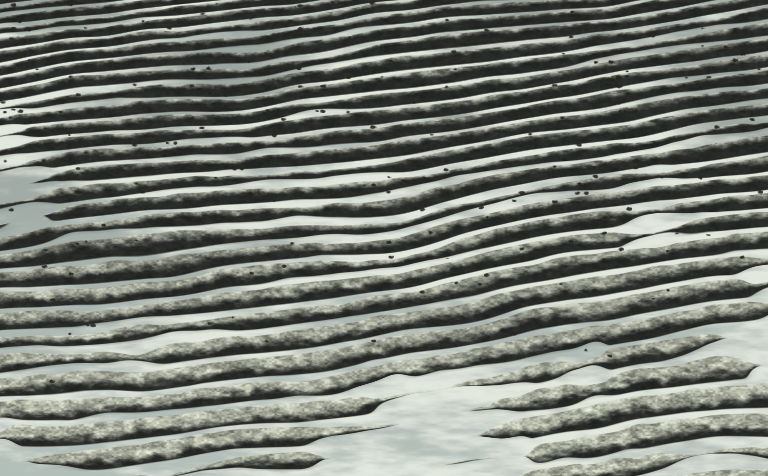
Give the GLSL for this texture, as a WebGL 1 fragment shader.

```glsl
precision highp float;
// Wet tidal sand ripples seen at a slant against the light.
// A logarithmic phase packs the ridges closer with distance; noise along each
// ridge sets its width, so ridges taper and break between pools of bright water.
uniform vec2 u_resolution;

#define TILT 0.14
#define NEAR_SPACING 0.057
#define SPACING_FALLOFF 0.036
#define BEND 0.085
#define RIDGE_WIDTH 0.86
#define POOL_AMOUNT 0.62
#define GRAIN 0.17
#define DEBRIS_CELLS 58.0
#define SHADOW_COLOR vec3(0.145, 0.155, 0.145)
#define SAND_COLOR vec3(0.65, 0.665, 0.605)
#define WATER_COLOR vec3(0.70, 0.745, 0.725)
#define GLINT_COLOR vec3(0.89, 0.91, 0.87)

float hash(vec2 p) {
  return fract(sin(dot(p, vec2(127.1, 311.7))) * 43758.5453);
}

float noise(vec2 p) {
  vec2 i = floor(p), f = fract(p);
  f = f * f * (3.0 - 2.0 * f);
  return mix(mix(hash(i), hash(i + vec2(1.0, 0.0)), f.x),
             mix(hash(i + vec2(0.0, 1.0)), hash(i + 1.0), f.x), f.y);
}

float fbm(vec2 p) {
  float sum = 0.0, amp = 0.5;
  for (int i = 0; i < 4; i++) {
    sum += amp * noise(p);
    p = p * 2.03 + 17.3;
    amp *= 0.5;
  }
  return sum / 0.9375;
}

// Coverage of small dark clumps, gathered in patches on the far half.
float debris(vec2 p, float px) {
  vec2 g = p * DEBRIS_CELLS, cell = floor(g);
  float patchiness = noise(cell * 0.11 + 5.0) * smoothstep(0.1, 0.7, p.y);
  float present = step(1.0 - 0.16 * patchiness, hash(cell + 3.7));
  vec2 center = 0.3 + 0.4 * vec2(hash(cell + 9.1), hash(cell + 21.4));
  vec2 d = (fract(g) - center) * vec2(0.8, 1.3);
  float radius = 0.12 + 0.16 * hash(cell + 33.0) + 0.16 * (noise(p * 260.0) - 0.5);
  float aa = px * DEBRIS_CELLS;
  return present * smoothstep(aa, -aa, length(d) - radius);
}

void main() {
  float px = 1.0 / u_resolution.y;
  vec2 p = gl_FragCoord.xy * px;
  float far = smoothstep(0.05, 0.85, p.y);

  // Bent, tilted coordinate across the ridges and its perspective phase
  float across = p.y - TILT * p.x;
  across += BEND * (fbm(p * vec2(1.5, 2.3) + 4.0) - 0.5);
  across += 0.013 * (1.0 - 0.5 * far) * (noise(p * vec2(6.0, 10.0)) - 0.5);
  float spacing = max(NEAR_SPACING - SPACING_FALLOFF * across, 0.012);
  float phase = -log(spacing) / SPACING_FALLOFF;
  float id = floor(phase), t = fract(phase);
  float aa = 0.8 * px / spacing;

  // Width of this ridge: long swells, short lumps, and gaps at the pools
  float along = p.x * mix(3.6, 3.0, far);
  float swell = noise(vec2(along + hash(vec2(id, 2.0)) * 40.0, id * 7.31));
  float lump = noise(vec2(along * 4.0, id * 3.17 + 8.0));
  float pool = smoothstep(0.56, 0.78, fbm(p * vec2(2.2, 3.0) + 11.0));
  float width = 0.75 * swell + 0.25 * lump + 0.1 * far - POOL_AMOUNT * pool;
  width = RIDGE_WIDTH * smoothstep(0.04, 0.56, width);
  float wobble = 0.12 * (noise(vec2(p.x * 24.0, id * 5.3)) - 0.5);
  float low = 0.5 - 0.5 * width + wobble * (1.0 - width);
  float high = low + width * (0.93 + wobble);
  float ridge = smoothstep(-aa, aa, t - low) * smoothstep(-aa, aa, high - t);
  ridge *= smoothstep(0.0, 0.16, width);

  // Water: broad sky sheen, fine streaks, dark reflection below each ridge
  float sheen = fbm(p * vec2(2.5, 7.0) + 30.0);
  float streak = fbm(p * vec2(22.0, 85.0));
  vec3 water = mix(WATER_COLOR, GLINT_COLOR,
                   smoothstep(0.3, 0.68, sheen + 0.35 * (streak - 0.5)));
  water *= 1.0 - 0.13 * far * smoothstep(0.6, 0.35, sheen);
  water *= 1.0 - 0.22 * smoothstep(0.25 * low, low, t) * step(t, 0.5) * width;

  // Ridge: shaded front face, rough lit back, bright wet rim
  float s = clamp((t - low) / max(high - low, 0.02), 0.0, 1.0);
  float rough = fbm(p * vec2(48.0, 95.0));
  float grain = noise(p * vec2(190.0, 270.0)) - 0.5;
  float shadeEdge = mix(0.36, 0.79, far) + 0.3 * (lump - 0.5);
  float lit = smoothstep(shadeEdge - 0.24, shadeEdge + 0.26, s + 0.42 * (rough - 0.5));
  vec3 sand = SAND_COLOR * mix(1.04, 0.78, far);
  sand *= 1.0 + 2.0 * GRAIN * grain + 0.7 * (rough - 0.5);
  vec3 shadow = SHADOW_COLOR * (1.0 + 0.5 * (rough - 0.4) + GRAIN * grain);
  vec3 ridgeColor = mix(shadow, sand, lit);
  float rim = smoothstep(0.78, 0.98, s) * smoothstep(0.45, 0.7, rough);
  ridgeColor = mix(ridgeColor, GLINT_COLOR, 0.55 * rim);

  // Compose, then scatter debris
  vec3 color = mix(water, ridgeColor, ridge);
  color = mix(color, vec3(0.15, 0.14, 0.11), 0.9 * debris(p, px));
  gl_FragColor = vec4(clamp(color, 0.0, 1.0), 1.0);
}
```
